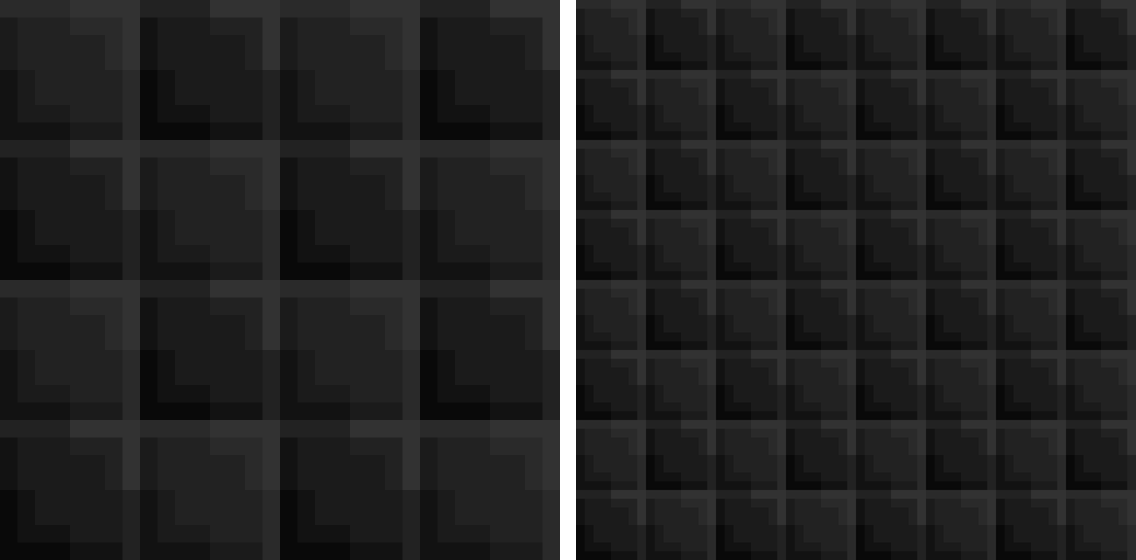
Left, the tile; right, the same tile 2 across and 2 down.
Reproduce this pattern procedurally as a Shadertoy shader.

```glsl
const float TILES = 4.0;        // repeats across and down
const float CELLS = 8.0;        // square cells along one tile side
const float RIM = 1.0;          // width of the outer bevel, in cells
const float INNER_RIM = 2.0;    // reach of the stepped corner bevel, in cells
const int SAMPLES = 4;          // edge smoothing samples per axis
const int BRIGHTEST = 5;
const float GREYS[6] = float[6](0.036, 0.071, 0.104, 0.133, 0.165, 0.196);

// Bevel level from -2 (deep shade) to +2 (highlight); p is in cells.
int bevelLevel(vec2 p) {
    float litDistance = CELLS - max(p.x, p.y);
    float shadeDistance = min(p.x, p.y);
    float middle = 0.5 * CELLS;
    int level = 0;

    // Outer rim: the lit sides overlap the shaded sides.
    if (litDistance < RIM) level = 1;
    else if (shadeDistance < RIM) level = -1;

    // Stepped accents in the upper right and lower left quadrants.
    if (shadeDistance >= middle && litDistance < INNER_RIM) level++;
    if (max(p.x, p.y) < middle && shadeDistance < INNER_RIM) level--;
    return level;
}

// Grey value of the checkered studs; uv spans the canvas once.
float studGrey(vec2 uv) {
    vec2 grid = uv * TILES;
    vec2 tile = floor(grid);
    int level = bevelLevel(fract(grid) * CELLS);
    int lightTile = int(mod(tile.x + tile.y, 2.0));

    // Both tile shades share the same highlight.
    int tone = level == 2 ? BRIGHTEST : level + 2 + lightTile;
    return GREYS[tone];
}

void mainImage(out vec4 fragColor, in vec2 fragCoord) {
    // Average a regular grid of samples across the pixel.
    float grey = 0.0;
    for (int j = 0; j < SAMPLES; j++) {
        for (int i = 0; i < SAMPLES; i++) {
            vec2 offset = (vec2(i, j) + 0.5) / float(SAMPLES) - 0.5;
            grey += studGrey((fragCoord + offset) / iResolution.xy);
        }
    }
    grey /= float(SAMPLES * SAMPLES);
    fragColor = vec4(vec3(grey), 1.0);
}
```
